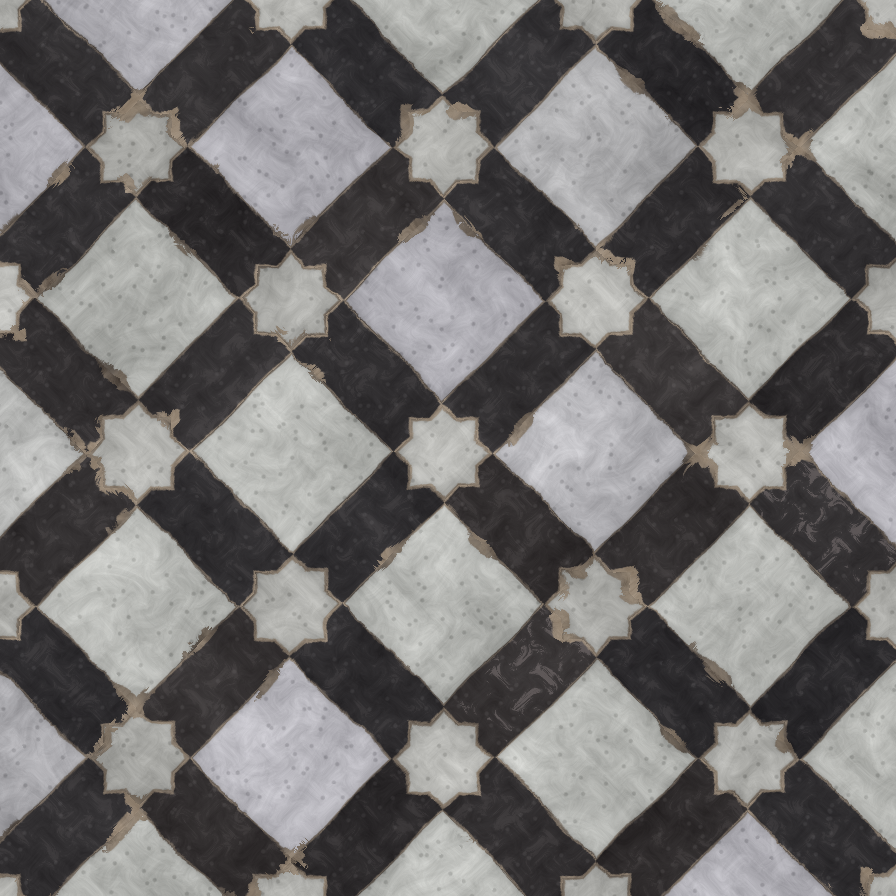
Give the GLSL for this pattern, as a Shadertoy shader.

```glsl
const vec2  STAR_CENTER   = vec2(-0.005, -0.005); // star nearest the middle
const float PITCH         = 0.2412;  // star spacing along the diagonals
const float SQUARE_HALF   = 0.0794;  // half side of the large squares
const float STAR_HALF     = 0.0382;  // half side of the two squares of a star
const float SQUARE_JOINT  = 0.0012;  // half widths of the joints
const float STAR_JOINT    = 0.0020;
const float CHIP_DEPTH    = 0.0075;
const float WOBBLE        = 0.0016;
const float PIT_SCALE     = 75.0;
const float CHIP_SCALE    = 19.0;
const float WORN_SHARE    = 0.06;    // share of heavily scuffed bars

const vec3 COOL_STONE  = vec3(0.690, 0.685, 0.710);
const vec3 PALE_STONE  = vec3(0.715, 0.720, 0.705);
const vec3 STAR_STONE  = vec3(0.690, 0.690, 0.675);
const vec3 BLACK_STONE = vec3(0.175, 0.170, 0.180);
const vec3 WARM_BLACK  = vec3(0.205, 0.190, 0.190);
const vec3 SCUFF       = vec3(0.430, 0.400, 0.400);
const vec3 DARK_GROUT  = vec3(0.330, 0.295, 0.265);
const vec3 TAN_GROUT   = vec3(0.620, 0.555, 0.480);

const mat2 TURN_45 = mat2(0.70711, 0.70711, -0.70711, 0.70711);

float hash(vec2 p) {
    p = fract(p * vec2(0.1031, 0.1137));
    p += dot(p, p.yx + 33.33);
    return fract((p.x + p.y) * p.x * 47.0);
}

// Warped layered sines, roughly -0.8 to 0.8
float mottle(vec2 p) {
    const mat2 turn = mat2(0.80, 0.60, -0.60, 0.80);
    float sum = 0.0, amp = 0.5;
    for (int i = 0; i < 6; i++) {
        p += 0.7 * sin(p.yx * 1.3 + float(i) * 1.9);
        sum += amp * sin(p.x) * sin(p.y + 1.1);
        p = turn * p * 1.83 + vec2(3.1, 7.7);
        amp *= 0.70;
    }
    return sum;
}

// Cellular noise: distance to the nearest point and that point's random value
vec2 cellular(vec2 p) {
    vec2 cell = floor(p), nearest = vec2(9.0, 0.0);
    for (int y = -1; y <= 1; y++)
    for (int x = -1; x <= 1; x++) {
        vec2 id = cell + vec2(x, y);
        vec2 point = id + vec2(hash(id + 71.3), hash(id + 153.7));
        float d = length(p - point);
        if (d < nearest.x) nearest = vec2(d, hash(id + 217.1));
    }
    return nearest;
}

float squareDist(vec2 p, float halfSide) {
    vec2 a = abs(p);
    return max(a.x, a.y) - halfSide;
}

float starDist(vec2 p) {
    return min(squareDist(p, STAR_HALF), squareDist(TURN_45 * p, STAR_HALF));
}

void mainImage(out vec4 fragColor, in vec2 fragCoord) {
    float pixel = 1.0 / iResolution.y;
    vec2 p = (fragCoord - 0.5 * iResolution.xy) * pixel;

    // Slightly uneven hand-cut layout on the diagonal grid
    vec2 warped = p + WOBBLE * sin(p.yx * vec2(23.0, 27.0) + 2.0 * sin(p * 31.0));
    warped += 0.0016 * mottle(p * 70.0);
    vec2 grid = TURN_45 * (warped - STAR_CENTER) / PITCH;
    vec2 squareId = floor(grid), starId = floor(grid + 0.5);
    vec2 fromStar = (grid - starId) * PITCH;
    float square = squareDist((fract(grid) - 0.5) * PITCH, SQUARE_HALF);
    float star = starDist(fromStar);

    // Tile identity: square, star or one of two bar directions
    bool alongX = abs(fromStar.x) > abs(fromStar.y);
    vec2 barId = alongX ? vec2(squareId.x, starId.y) + 37.0
                        : vec2(starId.x, squareId.y) + 83.0;
    vec2 tileId = square < 0.0 ? squareId + 11.0 : star < 0.0 ? starId + 59.0 : barId;
    float tone = hash(tileId + 100.0), tint = hash(tileId + 190.0);

    // Surface texture, shifted from tile to tile
    float clouds = mottle(p * 17.0 + tone * 40.0);
    float grain = mottle(p * 105.0 + tint * 30.0);
    vec2 pit = cellular(p * PIT_SCALE + 300.0);
    float pitMask = (1.0 - smoothstep(0.08, 0.26, pit.x)) * step(0.72, pit.y);

    vec3 pale = mix(COOL_STONE, PALE_STONE, smoothstep(0.25, 0.45, tint));
    vec3 starStone = STAR_STONE;
    vec3 lightWear = vec3(0.05 * (tone - 0.5) + 0.095 * clouds + 0.050 * grain
                          - 0.10 * pitMask);
    pale += lightWear;
    starStone += lightWear;

    vec3 bar = mix(BLACK_STONE, WARM_BLACK, tint);
    bar += 0.04 * (tone - 0.5) + 0.035 * clouds + 0.030 * grain + 0.05 * pitMask;
    float worn = step(1.0 - WORN_SHARE, tone);
    float scuffs = smoothstep(0.25, 0.65, grain + 0.4 * clouds);
    bar = mix(bar, SCUFF, scuffs * mix(0.10, 0.65, worn));

    vec3 color = mix(bar, pale, smoothstep(pixel, -pixel, square));
    color = mix(color, starStone, smoothstep(pixel, -pixel, star));

    // Joints widen into scattered chips
    vec2 chip = cellular(p * CHIP_SCALE + 500.0 + 0.25 * grain);
    float chipMask = (1.0 - smoothstep(0.15, 0.55, chip.x)) * step(0.80, chip.y);
    float chipWidth = CHIP_DEPTH * chipMask + 0.0010 * grain;
    float joint = min(abs(square) - SQUARE_JOINT, abs(star) - STAR_JOINT) - chipWidth;
    float nearStar = 1.0 - smoothstep(0.004, 0.018, abs(star));
    float tan_ = clamp(0.25 + 0.40 * nearStar + 0.35 * chipMask + 0.6 * clouds, 0.0, 1.0);
    vec3 grout = mix(DARK_GROUT, TAN_GROUT, tan_) + 0.07 * grain;
    color = mix(color, grout, 0.9 * smoothstep(pixel, -pixel, joint));

    // Grime gathered along the pale edges
    float grime = exp(-max(joint, 0.0) * 260.0) * step(min(square, star), 0.0);
    color *= 1.0 - 0.10 * grime;

    fragColor = vec4(clamp(color, 0.0, 1.0), 1.0);
}
```
